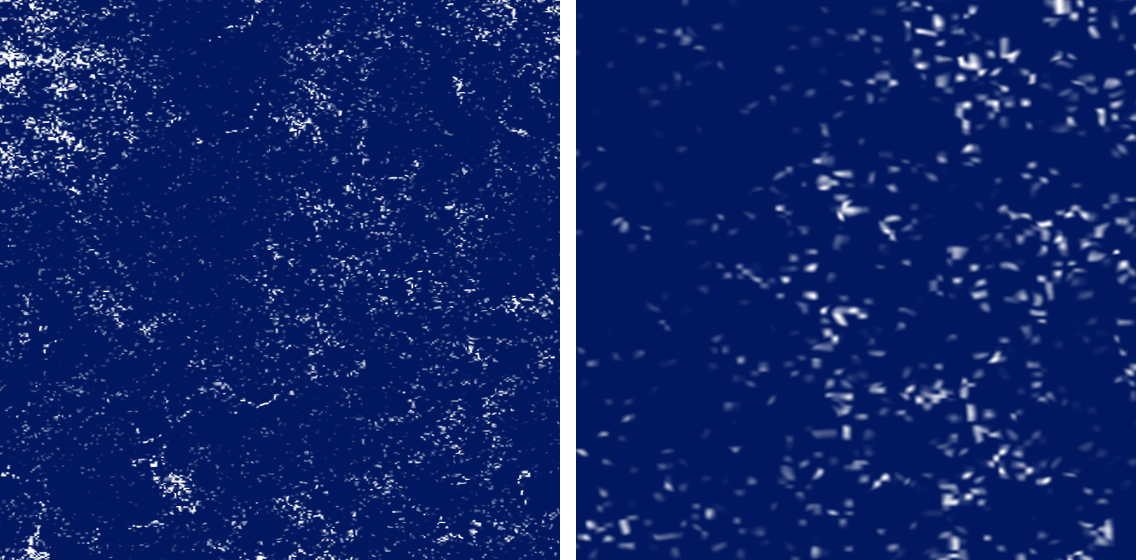
Left, the full canvas; right, a detail of the centre.
This texture is drawn by a Shadertoy shader. Its source:

```glsl
#define BASE_COLOR vec3(0.003, 0.094, 0.378)
#define FLECK_COLOR vec3(1.0)
#define GRAIN_CELLS vec2(225.0, 300.0)
#define GRAIN_DENSITY 0.33
#define GRAIN_SOFTNESS 0.22
#define CRACK_SCALE vec2(6.0, 9.0)
#define CRACK_WIDTH 0.045
#define CRACK_DENSITY 0.50
#define SCUFF_CENTER vec2(0.0, 0.88)
#define SCUFF_DENSITY 0.42
#define BARE_CENTER vec2(0.39, 0.94)

float hash(vec2 p) {
    uvec2 q = uvec2(ivec2(p)) * uvec2(1597u, 3797u);
    uint n = (q.x ^ (q.y << 7)) * 747796405u + 289133u;
    n = ((n >> 15) ^ n) * 277803737u;
    n = ((n >> 13) ^ n) * 668265263u;
    return float((n >> 16) ^ (n & 65535u)) / 65535.0;
}

float noise(vec2 p) {
    vec2 cell = floor(p), f = fract(p);
    f = f * f * (3.0 - 2.0 * f);
    float low = mix(hash(cell), hash(cell + vec2(1, 0)), f.x);
    float high = mix(hash(cell + vec2(0, 1)), hash(cell + vec2(1, 1)), f.x);
    return mix(low, high, f.y);
}

float fbm(vec2 p) {
    float sum = 0.0, weight = 0.5;
    for (int i = 0; i < 3; i++) {
        sum += weight * noise(p);
        p = mat2(1.6, 1.2, -1.2, 1.6) * p + 37.0;
        weight *= 0.5;
    }
    return sum / 0.875;
}

// Short broken pieces of the contours of a warped field
float cracks(vec2 uv) {
    vec2 warp = vec2(noise(uv * 34.0 + 11.0), noise(uv * 34.0 + 53.0)) - 0.5;
    vec2 p = uv * CRACK_SCALE + 0.55 * warp;
    float field = mix(noise(p + 90.0), noise(p * 2.1 + 17.0), 0.35);
    float line = 1.0 - smoothstep(0.0, CRACK_WIDTH, abs(field - 0.5));
    float pieces = smoothstep(0.56, 0.85, noise(uv * 13.0 + 71.0));
    return line * pieces * (0.5 + noise(uv * 70.0 + 31.0));
}

// Chance that a grain is lit at this place
float wear(vec2 uv) {
    float patches = mix(0.35, 1.0, smoothstep(0.28, 0.72, fbm(uv * 5.0 + 5.0)));
    float clumps = smoothstep(0.22, 0.88, noise(uv * vec2(46.0, 60.0) + 29.0));
    float veins = smoothstep(0.16, 0.0, abs(fbm(uv * vec2(13.0, 17.0) + 83.0) - 0.5));
    float bare = smoothstep(0.20, 0.05, length((uv - BARE_CENTER) * vec2(1.0, 1.4)));
    float density = GRAIN_DENSITY * patches * mix(clumps, veins, 0.45);
    density *= 1.0 - 0.75 * bare;

    float corner = smoothstep(0.36, 0.02, length(uv - SCUFF_CENTER));
    float streaks = smoothstep(0.40, 0.75, fbm(uv * vec2(18.0, 38.0) + 43.0));
    density += SCUFF_DENSITY * corner * streaks;
    return density + CRACK_DENSITY * cracks(uv);
}

// Sparse bright nodes on a bent grid, blended smoothly into small flecks
float grains(vec2 uv) {
    vec2 p = uv * GRAIN_CELLS;
    p += 1.3 * vec2(noise(p * 0.43 + 400.0), noise(p * 0.43 + 900.0));
    vec2 cell = floor(p), f = smoothstep(0.0, 1.0, fract(p));
    float sum = 0.0;
    for (int y = 0; y < 2; y++) {
        for (int x = 0; x < 2; x++) {
            vec2 corner = vec2(x, y), node = cell + corner;
            vec2 weight = mix(1.0 - f, f, corner);
            float lit = (wear(node / GRAIN_CELLS) - hash(node + 700.0)) / GRAIN_SOFTNESS;
            sum += weight.x * weight.y * clamp(lit, 0.0, 1.0);
        }
    }
    return sum;
}

void mainImage(out vec4 fragColor, in vec2 fragCoord) {
    vec2 uv = fragCoord / iResolution.xy;
    fragColor = vec4(mix(BASE_COLOR, FLECK_COLOR, grains(uv)), 1.0);
}
```
